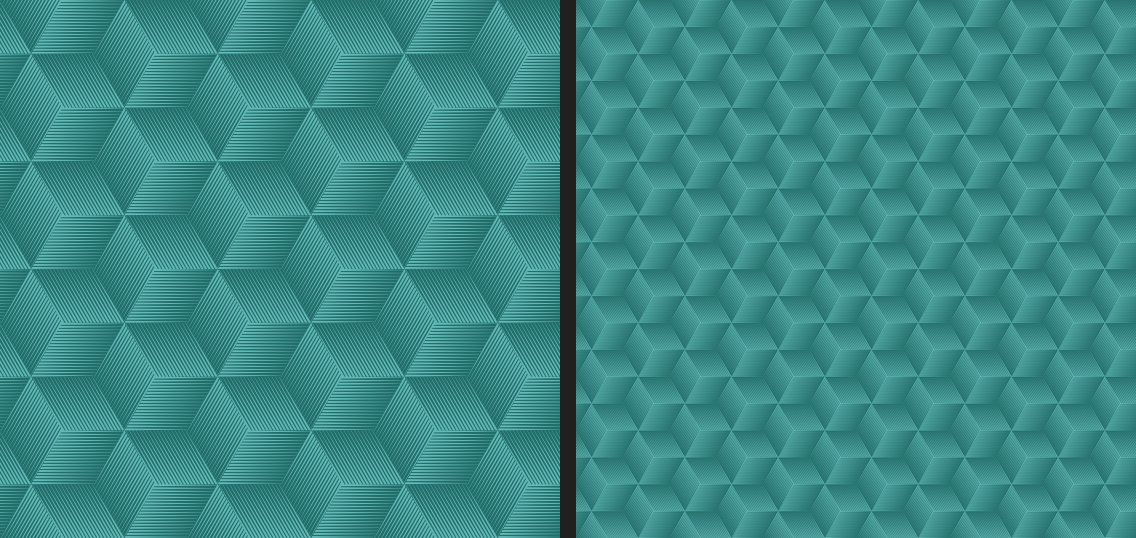
Left: one tile. Right: repeated 2 by 2.
Write a Shadertoy shader that draws this pattern.

```glsl
// Tumbling-block hexagons: each splits into three rhombi filled with tapering
// parallel lines, one rhombus turned by a third of a circle to give the others.
// Line coverage is a box filter in closed form, averaged over a sample grid.

const vec2  REPEATS    = vec2(3.0, 5.0);        // whole repeats across and down
const vec2  HEX_ORIGIN = vec2(1.0, 0.0);        // hexagon centre, in side lengths
const float LINES      = 18.0;                  // lines per rhombus
const float WIDE_END   = 0.67;                  // line width / pitch at the start
const float THIN_END   = 0.08;                  // line width / pitch at the tip
const vec3  GROUND     = vec3(0.135, 0.430, 0.420);
const vec3  LINE_COLOR = vec3(0.385, 0.725, 0.710);
const int   SAMPLES    = 3;                     // sample grid per axis

const float SQRT3 = 1.7320508;
const float THIRD_TURN = 2.0943951;
const vec2  PERIOD = vec2(3.0, SQRT3);          // repeat size, in side lengths

// Offset from the nearest hexagon centre on the staggered grid.
vec2 hexOffset(vec2 p) {
    vec2 a = mod(p + 0.5 * PERIOD, PERIOD) - 0.5 * PERIOD;
    vec2 b = mod(p, PERIOD) - 0.5 * PERIOD;
    return dot(a, a) < dot(b, b) ? a : b;
}

// Turns every face onto the first; x runs along the lines, y across them.
vec2 rhombusCoords(vec2 offset) {
    vec2 q = vec2(offset.x, -offset.y);
    float angle = mod(atan(q.y, q.x), 3.0 * THIRD_TURN);
    float turn = floor(angle / THIRD_TURN) * THIRD_TURN;
    float c = cos(turn), s = sin(turn);
    q = vec2(c * q.x + s * q.y, c * q.y - s * q.x);
    float across = q.y * 2.0 / SQRT3;
    return clamp(vec2(q.x + 0.5 * across, across), 0.0, 1.0);
}

// Share of the footprint covered by the tapering lines.
float lineCoverage(vec2 p, float footprint) {
    vec2 r = rhombusCoords(hexOffset(p));
    float margin = 0.5 - 0.5 * WIDE_END;        // outer lines touch the edges
    float pitches = LINES - 2.0 * margin;
    float d = fract(r.y * pitches + margin) - 0.5;
    float halfWidth = 0.5 * mix(WIDE_END, THIN_END, r.x);
    float halfBox = 0.5 * footprint * pitches * 2.0 / SQRT3;
    float covered = min(d + halfBox, halfWidth) - max(d - halfBox, -halfWidth);
    return clamp(covered / (2.0 * halfBox), 0.0, 1.0);
}

void mainImage(out vec4 fragColor, in vec2 fragCoord) {
    vec2 scale = REPEATS * PERIOD / iResolution.xy;
    float footprint = scale.x / float(SAMPLES);
    float coverage = 0.0;

    // Average a small grid inside the pixel to smooth the rhombus edges.
    for (int j = 0; j < SAMPLES; j++) {
        for (int i = 0; i < SAMPLES; i++) {
            vec2 jitter = (vec2(i, j) + 0.5) / float(SAMPLES) - 0.5;
            vec2 p = (fragCoord + jitter) * scale - HEX_ORIGIN;
            coverage += lineCoverage(p, footprint);
        }
    }
    coverage /= float(SAMPLES * SAMPLES);
    fragColor = vec4(mix(GROUND, LINE_COLOR, coverage), 1.0);
}
```
